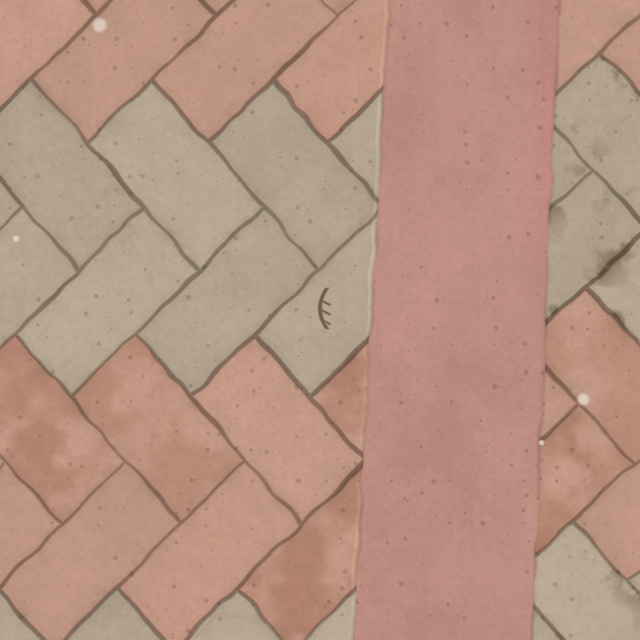
A WebGL 2 fragment shader for this texture:

```glsl
#version 300 es
precision highp float;
// Worn herringbone paving in alternating grey and pink rows, crossed by a rose band.
// Each side of the band has its own skewed brick lattice; a cell's diagonal index
// (i + j) mod 4 tells which brick it belongs to. Noise adds grain, stains and wear.
uniform vec2 u_resolution;
out vec4 outColor;

#define GREY vec3(0.71, 0.645, 0.56)
#define PINK vec3(0.765, 0.60, 0.525)
#define ROSE vec3(0.735, 0.55, 0.505)
#define STAIN vec3(0.67, 0.49, 0.41)
#define MOSS vec3(0.46, 0.39, 0.30)
#define JOINT_WIDTH 0.0031
#define JOINT_SHADE 0.70
#define BRICK_UNIT 0.130
#define GRAIN 0.055
#define EDGE_WOBBLE 0.008
#define MARK_CENTER vec2(0.505, 0.518)

float hash(vec2 p) {
    return fract(sin(dot(p, vec2(127.1, 311.7))) * 43758.5453);
}

float noise(vec2 p) {
    vec2 i = floor(p), f = fract(p);
    f = f * f * (3.0 - 2.0 * f);
    return mix(mix(hash(i), hash(i + vec2(1, 0)), f.x),
               mix(hash(i + vec2(0, 1)), hash(i + vec2(1, 1)), f.x), f.y);
}

float fbm(vec2 p) {
    float sum = 0.0, amp = 0.5;
    for (int i = 0; i < 4; i++) {
        sum += amp * noise(p);
        p = p * 2.03 + 17.3;
        amp *= 0.5;
    }
    return sum / 0.9375;
}

float segment(vec2 p, vec2 a, vec2 b) {
    vec2 d = b - a;
    return length(p - a - d * clamp(dot(p - a, d) / dot(d, d), 0.0, 1.0));
}

// Soft round dots scattered on a grid, present in a fraction of its cells
float specks(vec2 p, float cells, float amount, float seed) {
    vec2 id = floor(p * cells) + seed;
    vec2 center = 0.3 + 0.4 * vec2(hash(id), hash(id + 7.7));
    float radius = 0.08 + 0.16 * hash(id + 3.1);
    float dotMask = 1.0 - smoothstep(radius * 0.4, radius, length(fract(p * cells) - center));
    return dotMask * step(hash(id + 11.9), amount);
}

vec3 paving(vec2 p, bool rightSide, float soft) {
    // Lattice: long axis falling to the right, long axis falling to the left
    vec2 origin = rightSide ? vec2(0.9375, 0.919) : vec2(0.238, 0.876);
    mat2 axes = rightSide ? mat2(0.0882, -0.0918, -0.0993, -0.0918)
                          : mat2(0.0869, -0.0993, -0.1006, -0.0993);
    vec2 uv = inverse(axes) * (p - origin);
    uv += 0.05 * (vec2(noise(p * 35.0), noise(p * 35.0 + 9.0)) - 0.5);

    // Brick that owns this cell, and distance to its nearest side
    vec2 cell = floor(uv);
    float diagonal = cell.x + cell.y;
    float k = mod(diagonal, 4.0);
    bool falling = k < 1.5;
    vec2 brick = cell - (falling ? vec2(k, 0.0) : vec2(0.0, k - 2.0));
    vec2 size = falling ? vec2(2, 1) : vec2(1, 2);
    vec2 local = uv - brick;
    vec2 side = min(local, size - local);
    float d = min(side.x, side.y) * BRICK_UNIT;
    bool grey = mod(floor(diagonal / 4.0), 2.0) < 0.5;

    // Brick face: its own tone, blotches and a dusty border
    float tone = hash(brick + (rightSide ? 31.0 : 5.0));
    float blotch = fbm(p * 16.0 + tone * 20.0);
    vec3 color = grey ? GREY : PINK;
    color *= 0.975 + 0.05 * tone;
    if (!grey) color = mix(color, STAIN, smoothstep(0.6, 1.0, tone) * smoothstep(0.25, 0.7, blotch));
    color *= 1.0 + 0.07 * (blotch - 0.5);
    color *= 1.0 - 0.07 * exp(-d / 0.006);

    // Moss gathers by the joints of the grey bricks on the right
    float moss = smoothstep(0.52, 0.72, fbm(p * 30.0 + 4.0)) * exp(-d / 0.022);
    color = mix(color, MOSS, moss * (grey && rightSide ? 0.8 : 0.12));

    // Joint of uneven width and depth
    float wear = noise(p * 11.0 + 2.0);
    float width = JOINT_WIDTH * (0.65 + 0.7 * wear);
    float joint = 1.0 - smoothstep(width - soft, width + soft, d);
    return mix(color, color * JOINT_SHADE * vec3(1.0, 0.97, 0.94), joint * (0.55 + 0.45 * wear));
}

void main() {
    vec2 p = gl_FragCoord.xy / u_resolution;
    float soft = max(0.0015, 0.75 / min(u_resolution.x, u_resolution.y));

    // Slanted band with ragged edges; inside is positive
    float left = mix(0.552, 0.608, p.y) + EDGE_WOBBLE * (fbm(vec2(p.y * 28.0, 1.0)) - 0.5);
    float right = mix(0.831, 0.875, p.y) + EDGE_WOBBLE * (fbm(vec2(p.y * 28.0, 8.0)) - 0.5);
    float band = min(p.x - left, right - p.x);
    vec3 color = paving(p, p.x > 0.5 * (left + right), soft);
    vec3 rose = ROSE * (1.0 + 0.10 * (fbm(p * vec2(14.0, 10.0)) - 0.5));
    rose *= mix(vec3(1), vec3(1.0, 0.95, 0.96), smoothstep(0.4, 0.9, p.y) * smoothstep(0.06, 0.0, right - p.x));
    color = mix(color, rose, smoothstep(-soft, soft, band));
    color *= 1.0 - 0.13 * noise(p * 24.0) * (1.0 - smoothstep(0.001, 0.005, abs(band)));
    color *= 1.0 + 0.10 * noise(p * 9.0) * (1.0 - smoothstep(0.001, 0.004, abs(p.x - left + 0.005)));

    // Dark feathered mark: curved spine with short barbs
    vec2 q = p - MARK_CENTER;
    float mark = max(abs(q.x - 11.0 * q.y * q.y + 0.005) - 0.002, abs(q.y) - 0.031);
    for (int i = 0; i < 3; i++) {
        vec2 root = vec2(-0.004, 0.013 - 0.015 * float(i));
        mark = min(mark, segment(q, root, root + vec2(0.014, -0.007)) - 0.0006);
    }
    color = mix(color, MOSS * 0.8, 0.85 * (1.0 - smoothstep(-0.001, 0.003, mark)));

    // Scattered pits, pale chips and fine grain
    color *= 1.0 - 0.13 * specks(p, 42.0, 0.16, 2.0) - 0.10 * specks(p, 90.0, 0.10, 50.0);
    color = mix(color, vec3(0.90, 0.85, 0.79), 0.8 * specks(p, 15.0, 0.02, 23.0));
    color *= 1.0 + GRAIN * (fbm(p * 110.0) - 0.5) + 0.03 * (noise(p * 230.0) - 0.5);
    outColor = vec4(color, 1.0);
}
```
